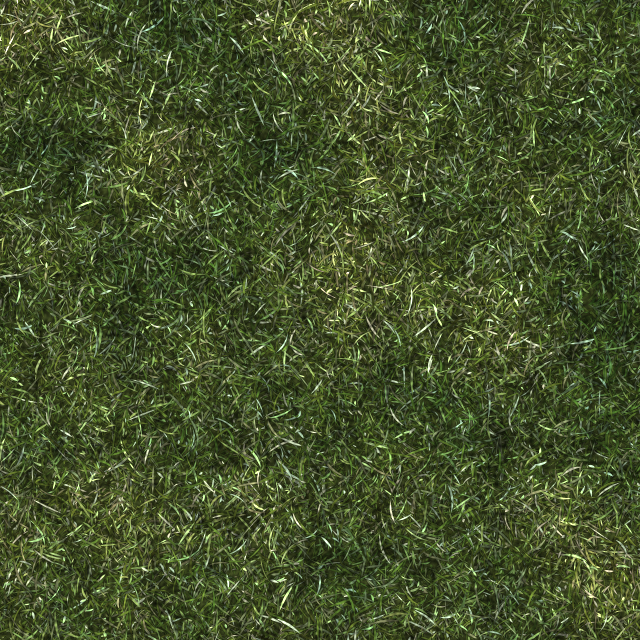
Write a Shadertoy shader that draws this texture.

```glsl
const int LAYERS = 10;
const int BLADES_PER_CELL = 3;
const float CELL = 0.030;            // spacing of blade clumps
const float MIN_LENGTH = 0.007;
const float MAX_LENGTH = 0.056;
const float MIN_WIDTH = 0.0007;      // half widths
const float MAX_WIDTH = 0.0019;
const float LEAN_SPREAD = 2.8;       // radians about the vertical
const float SHADOW_REACH = 0.0022;
const float SHADOW_STRENGTH = 0.22;
const float PATCH_SCALE = 5.0;
const float CLUMP_SCALE = 17.0;
const float SPECKLE_SCALE = 150.0;
const float EXPOSURE = 1.30;

const vec3 SOIL = vec3(0.150, 0.175, 0.080);
const vec3 SHADED = vec3(0.150, 0.180, 0.070);
const vec3 GREEN = vec3(0.230, 0.295, 0.110);
const vec3 LEAF = vec3(0.340, 0.410, 0.220);
const vec3 THATCH = vec3(0.310, 0.340, 0.235);
const vec3 STRAW = vec3(0.520, 0.565, 0.470);
const vec3 PALE = vec3(0.530, 0.650, 0.405);

vec4 hash4(vec3 p) {
    vec4 q = fract(p.xyzx * vec4(0.1031, 0.1030, 0.0973, 0.1099));
    q += dot(q, q.wzxy + 33.33);
    return fract((q.xxyz + q.yzzw) * q.zywx);
}

vec2 gradient(vec2 cell) {
    float angle = 6.2832 * hash4(vec3(cell, 71.0)).x;
    return vec2(cos(angle), sin(angle));
}

float gradientNoise(vec2 p) {
    vec2 i = floor(p);
    vec2 f = p - i;
    vec2 u = f * f * f * (f * (f * 6.0 - 15.0) + 10.0);
    float a = dot(gradient(i), f);
    float b = dot(gradient(i + vec2(1, 0)), f - vec2(1, 0));
    float c = dot(gradient(i + vec2(0, 1)), f - vec2(0, 1));
    float d = dot(gradient(i + 1.0), f - 1.0);
    return mix(mix(a, b, u.x), mix(c, d, u.x), u.y);
}

// Picks a blade colour; a higher pick is drier and lighter
vec3 bladeColor(float pick) {
    if (pick < 0.17) return SHADED;
    if (pick < 0.52) return GREEN;
    if (pick < 0.71) return LEAF;
    if (pick < 0.89) return THATCH;
    if (pick < 0.96) return STRAW;
    return PALE;
}

// Blade coverage in x, contact shadow in y
vec2 bladeMask(vec2 p, float angle, float len, float width, float bend, float pixel) {
    float c = cos(angle), s = sin(angle);
    vec2 q = vec2(c * p.x + s * p.y, c * p.y - s * p.x);
    float along = q.y / len;
    float taper = 1.0 - 4.0 * along * along;
    if (taper <= 0.0) return vec2(0.0);
    float halfWidth = width * taper;
    float dist = abs(q.x - bend * q.y * along) - halfWidth;
    float cover = clamp(0.5 - dist / pixel, 0.0, 1.0);
    cover *= min(1.0, 2.0 * halfWidth / pixel);
    float shadow = taper * (1.0 - smoothstep(0.0, SHADOW_REACH, dist));
    return vec2(cover, shadow);
}

void mainImage(out vec4 fragColor, in vec2 fragCoord) {
    float pixel = 1.0 / iResolution.y;
    vec2 uv = fragCoord * pixel;

    // Broad dry patches, smaller clumps and fine glints
    float dryness = gradientNoise(uv * PATCH_SCALE + 3.7);
    float clump = gradientNoise(uv * CLUMP_SCALE + 19.3);
    float tuft = gradientNoise(uv * CLUMP_SCALE * 2.3 + 7.1);
    float speckle = gradientNoise(uv * SPECKLE_SCALE);
    float sway = gradientNoise(uv * 3.0 + 41.0);

    vec3 color = SOIL;
    for (int layer = 0; layer < LAYERS; layer++) {
        float level = float(layer);
        float height = level / float(LAYERS - 1);
        vec2 grid = uv / CELL + level * vec2(0.37, 0.61);
        vec2 home = floor(grid);
        for (int j = -1; j <= 1; j++)
        for (int i = -1; i <= 1; i++)
        for (int b = 0; b < BLADES_PER_CELL; b++) {
            vec2 cell = home + vec2(i, j);
            float id = level * 11.0 + float(b) * 3.0;
            vec4 place = hash4(vec3(cell, id + 1.0));
            vec4 look = hash4(vec3(cell, id + 137.0));

            vec2 p = (grid - cell - place.xy) * CELL;
            float angle = (place.z - 0.5) * LEAN_SPREAD + sway * 0.5;
            float len = mix(MIN_LENGTH, MAX_LENGTH, place.w * place.w);
            float width = mix(MIN_WIDTH, MAX_WIDTH, look.x);
            vec2 mask = bladeMask(p, angle, len, width, (look.y - 0.5) * 1.1, pixel);
            if (mask.x + mask.y <= 0.0) continue;

            float pick = look.z + 0.14 * dryness;
            vec3 tint = bladeColor(pick) * mix(0.75, 1.25, look.w);
            tint.r *= 1.0 + 0.2 * (look.y - 0.5) + 0.2 * dryness;
            tint *= mix(0.80, 1.06, height);
            color *= 1.0 - SHADOW_STRENGTH * mask.y;
            color = mix(color, tint, mask.x);
        }
    }

    float light = 1.0 + 0.2 * dryness + 0.36 * clump + 0.3 * tuft + 0.7 * speckle;
    fragColor = vec4(clamp(color * EXPOSURE * light, 0.0, 1.0), 1.0);
}
```
